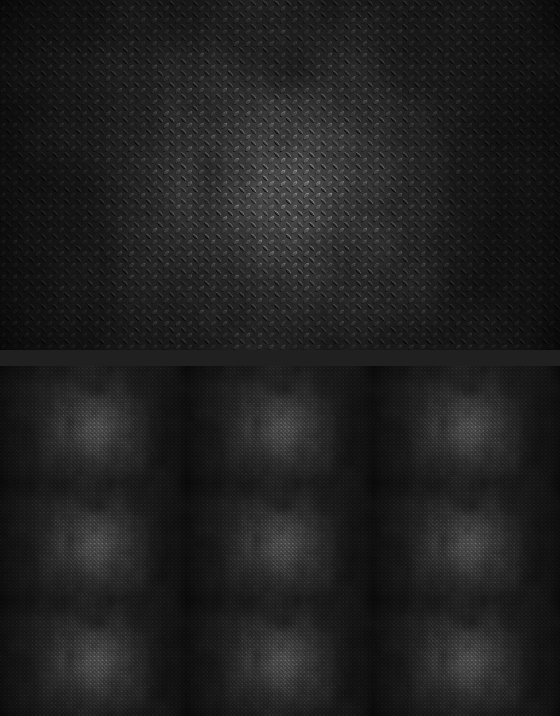
Top: one tile. Bottom: repeated 3 by 3.
A Shadertoy shader for this texture:

```glsl
const float TAU = 6.2831853;
const vec2 CELLS = vec2(48.0, 30.0);    // plate repeats across and down
const vec2 OVAL_SIZE = vec2(0.28, 0.12); // half length, half width in cells
const vec2 TICK_SIZE = vec2(0.28, 0.09);
const vec2 LIGHT = vec2(0.05, 0.065);   // relief offset toward the light

float hash(vec2 p) {
    return fract(sin(dot(p, vec2(127.1, 311.7))) * 43758.5453);
}

// Value noise that wraps after a whole number of lattice steps
float wrapNoise(vec2 uv, vec2 period) {
    vec2 p = uv * period;
    vec2 i = floor(p);
    vec2 f = fract(p);
    f = f * f * (3.0 - 2.0 * f);
    float a = hash(mod(i, period));
    float b = hash(mod(i + vec2(1.0, 0.0), period));
    float c = hash(mod(i + vec2(0.0, 1.0), period));
    float d = hash(mod(i + vec2(1.0, 1.0), period));
    return mix(mix(a, b, f.x), mix(c, d, f.x), f.y);
}

float wrapFbm(vec2 uv, vec2 period) {
    float sum = 0.0;
    float weight = 0.5;
    for (int i = 0; i < 5; i++) {
        sum += weight * wrapNoise(uv, period);
        period *= 2.0;
        weight *= 0.5;
    }
    return sum / 0.96875;
}

// Pointed oval on the diagonal; slant is +1 or -1
float studDistance(vec2 q, float slant, vec2 size) {
    vec2 r = abs(vec2(q.x + slant * q.y, q.y - slant * q.x)) * 0.70711;
    float radius = dot(size, size) / (2.0 * size.y);
    return length(vec2(r.x, r.y + radius - size.y)) - radius;
}

float coverage(float d, float soft) {
    return 1.0 - smoothstep(-soft, soft, d);
}

// Brightness change from one lattice of raised studs
float studRelief(vec2 uv, vec2 shift, float slant, vec2 size, float face, float soft) {
    vec2 p = uv * CELLS + shift;
    vec2 q = fract(p) - 0.5;
    float wear = hash(mod(floor(p), CELLS) + 7.0 * slant + 9.0);

    float d = studDistance(q, slant, size);
    float body = coverage(d, soft);
    float shadow = coverage(studDistance(q + LIGHT, slant, size), soft);
    float rim = coverage(abs(d) - 0.015, soft);

    float relief = face * body + 0.25 * rim;
    relief += 0.9 * max(body - shadow, 0.0);
    relief -= 0.8 * max(shadow - body, 0.0);
    return relief * mix(0.65, 1.2, wear);
}

// Broad glow in the middle that fades alike at opposite edges
float plateGlow(vec2 uv) {
    vec2 h = 0.5 - 0.5 * cos(TAU * uv);
    return 0.071 + 0.064 * h.x + 0.105 * h.x * h.x * h.y;
}

void mainImage(out vec4 fragColor, in vec2 fragCoord) {
    vec2 uv = fragCoord / iResolution.xy;
    float soft = max(0.6 * CELLS.y / iResolution.y, 0.012);

    // Stained, brushed metal
    float clouds = wrapFbm(uv, vec2(8.0, 5.0));
    float streaks = wrapFbm(uv, vec2(18.0, 2.0));
    float grain = wrapNoise(uv, vec2(320.0, 200.0));
    float metal = plateGlow(uv);
    metal *= 1.0 + 0.75 * (clouds - 0.5) + 0.3 * (streaks - 0.5);
    metal *= 1.0 + 0.2 * (grain - 0.5);

    // Staggered rows with opposite slants
    float relief = studRelief(uv, vec2(0.25), 1.0, OVAL_SIZE, 0.35, soft)
                 + studRelief(uv, vec2(0.75), -1.0, TICK_SIZE, -0.1, soft);
    float value = metal * (1.0 + relief);

    fragColor = vec4(vec3(clamp(value, 0.0, 1.0)), 1.0);
}
```
